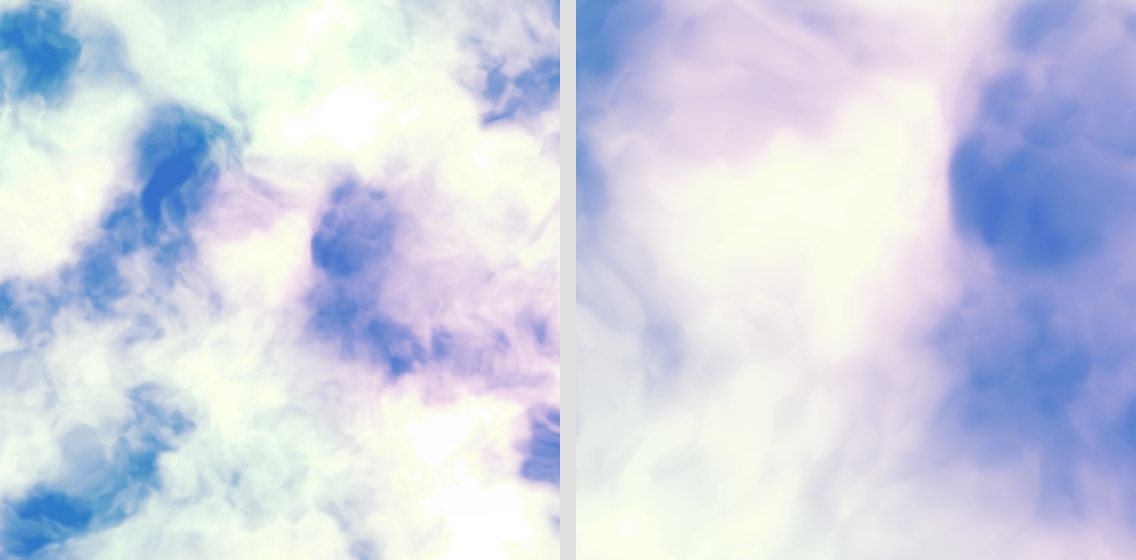
Left, the full canvas; right, a detail of the centre.
Reproduce this texture procedurally as a WebGL 1 fragment shader.

```glsl
precision highp float;
uniform vec2 u_resolution;

#define CLOUD_CELLS 4.0    // large cloud masses across the canvas
#define WARP 0.055         // how far the masses are bent
#define DETAIL 0.46        // strength of the first detail layer
#define FALLOFF 0.58       // loss of strength per layer
#define SPREAD 0.255       // spread of the density sum
#define COVER 0.05         // higher means more cloud
#define TINT vec3(0.06, -0.13, 0.02)

const vec3 DEEP_BLUE = vec3(0.21, 0.45, 0.79);
const vec3 SKY_BLUE = vec3(0.37, 0.57, 0.80);
const vec3 HAZE_BLUE = vec3(0.57, 0.66, 0.84);
const vec3 LILAC = vec3(0.75, 0.77, 0.87);
const vec3 MIST = vec3(0.87, 0.87, 0.90);
const vec3 CLOUD = vec3(0.95, 0.96, 0.93);
const vec3 CREAM = vec3(0.98, 1.00, 0.92);

vec2 hash2(vec2 cell) {
  vec2 k = vec2(dot(cell, vec2(127.1, 311.7)), dot(cell, vec2(269.5, 183.3)));
  return fract(sin(k) * 43758.5453);
}

// Soft cellular noise: scattered points blend their values by distance.
// Low disorder spreads the values evenly over neighbouring cells.
float puffs(vec2 p, float disorder) {
  vec2 base = floor(p);
  float total = 0.02;
  float sum = 0.01;
  for (int y = -1; y <= 1; y++) {
    for (int x = -1; x <= 1; x++) {
      vec2 cell = base + vec2(float(x), float(y));
      vec2 rnd = hash2(cell);
      vec2 toPoint = cell + rnd - p;
      float weight = max(0.0, 1.0 - dot(toPoint, toPoint));
      weight *= weight * weight;
      float even = dot(cell, vec2(5.0, 7.0)) / 16.0;
      float value = fract(even + disorder * fract(rnd.x * 57.0 + rnd.y * 31.0));
      sum += weight * value;
      total += weight;
    }
  }
  return sum / total;
}

vec2 bend(vec2 p) {
  return vec2(puffs(p + 17.3, 1.0), puffs(p + 71.9, 1.0)) - 0.5;
}

// Cloud density in standard deviations around its mean
float density(vec2 uv) {
  vec2 p = uv + WARP * bend(uv * 7.0) + 0.35 * WARP * bend(uv * 19.0);
  float sum = puffs(p * CLOUD_CELLS, 0.06) - 0.5;
  float rough = mix(0.45, 1.25, smoothstep(0.25, 0.7, puffs(uv * 3.1 + 40.0, 1.0)));
  float strength = DETAIL * rough;
  mat2 turn = mat2(0.8, 0.6, -0.6, 0.8);
  vec2 q = p * CLOUD_CELLS;
  for (int i = 0; i < 4; i++) {
    q = turn * q * 2.05 + 9.7;
    sum += strength * (puffs(q, 1.0) - 0.5);
    strength *= FALLOFF;
  }
  return sum / SPREAD + COVER;
}

vec3 blend(vec3 below, vec3 above, float low, float high, float d) {
  return mix(below, above, clamp((d - low) / (high - low), 0.0, 1.0));
}

// From open sky through haze to lit cloud
vec3 skyRamp(float d) {
  vec3 c = blend(DEEP_BLUE, SKY_BLUE, -1.85, -1.34, d);
  c = blend(c, HAZE_BLUE, -1.34, -0.88, d);
  c = blend(c, LILAC, -0.88, -0.45, d);
  c = blend(c, MIST, -0.45, 0.10, d);
  c = blend(c, CLOUD, 0.10, 0.85, d);
  c = blend(c, CREAM, 0.85, 1.50, d);
  return mix(c, vec3(1.0), smoothstep(1.6, 2.2, d));
}

void main() {
  vec2 uv = gl_FragCoord.xy / u_resolution;
  float d = density(uv);
  vec3 color = skyRamp(d);

  // Broad drift between rosy and cool tones, fading in bright cloud
  float rosy = puffs(uv * 2.7 + 23.0, 1.0) - 0.5;
  color += TINT * rosy * (1.0 - 0.8 * smoothstep(0.4, 1.4, d));

  gl_FragColor = vec4(clamp(color, 0.0, 1.0), 1.0);
}
```
